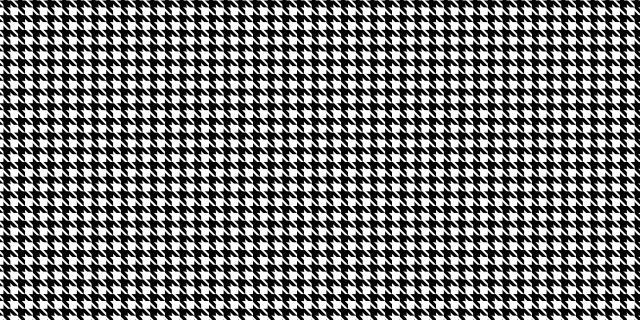
Reproduce this pattern procedurally as a WebGL 2 fragment shader.

```glsl
#version 300 es
precision highp float;
// Black and white houndstooth: small checks joined by thin diagonal twill teeth.

uniform vec2 u_resolution;
out vec4 fragColor;

const float ROWS = 21.8;                    // repeats down the canvas
const vec2 OFFSET = vec2(0.28, 0.22);       // shift of the first check
const float CHECK_WIDTH = 0.53;             // white share of each thread group
const float STRIPE_WIDTH = 0.38;            // white share of each twill stripe
const float EDGE_SOFTNESS = 1.0;            // edge blur in pixel widths
const vec3 BLACK = vec3(0.008);
const vec3 WHITE = vec3(0.995);

// Coverage of a repeating band of unit period, centred on zero.
float band(float position, float width, float blur) {
    float fromCentre = abs(fract(position + 0.5) - 0.5);
    return clamp((0.5 * width - fromCentre) / blur + 0.5, 0.0, 1.0);
}

// White coverage of one houndstooth repeat; p is measured in repeats.
float houndstooth(vec2 p, float checkWidth, float stripeWidth, float blur) {
    // Groups of light threads in each direction.
    float warp = band(p.x - 0.25, checkWidth, blur);
    float weft = band(p.y - 0.25, checkWidth, blur);

    // Two stripes per repeat; the weft shows between the warp stripes.
    float twill = 2.0 * (p.x + p.y);
    float twillBlur = 2.0 * sqrt(2.0) * blur;
    float warpTeeth = band(twill - 0.25, stripeWidth, twillBlur);
    float weftTeeth = band(twill - 0.75, stripeWidth, twillBlur);

    return warp * weft
         + warp * (1.0 - weft) * warpTeeth
         + (1.0 - warp) * weft * weftTeeth;
}

void main() {
    float repeatsPerPixel = ROWS / u_resolution.y;
    vec2 p = gl_FragCoord.xy * repeatsPerPixel + OFFSET;
    float blur = EDGE_SOFTNESS * repeatsPerPixel;
    float light = houndstooth(p, CHECK_WIDTH, STRIPE_WIDTH, blur);
    fragColor = vec4(mix(BLACK, WHITE, light), 1.0);
}
```
